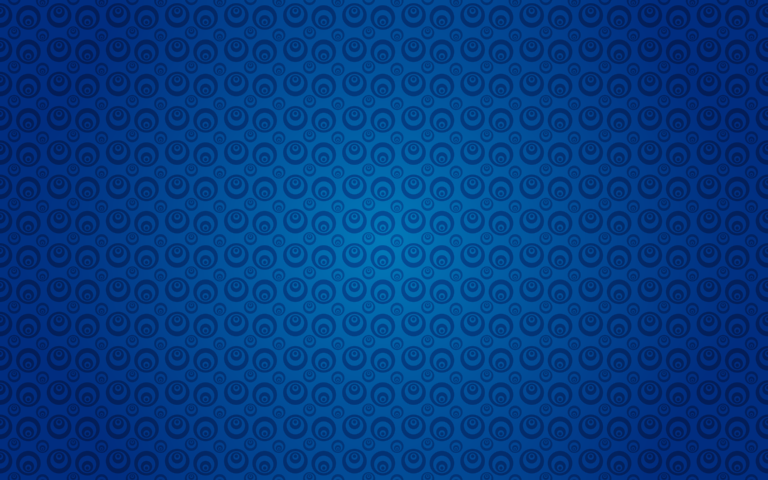
Reproduce this pattern procedurally as a WebGL 1 fragment shader.

```glsl
precision highp float;
// Blue retro wallpaper: paired nested circles, large and small, under a soft central glow.

uniform vec2 u_resolution;

const vec2  REPEATS      = vec2(13.0, 14.0); // whole repeats across and down
const float LARGE_RADIUS = 0.0256;           // in canvas heights
const float SMALL_RADIUS = 0.0136;
const float COLUMN_STEP  = 0.24;             // spacing of circles within a repeat
const float LARGE_ROW    = 0.52;             // row heights within a repeat
const float SMALL_ROW    = 0.01;
const float ROW_STAGGER  = 0.03;             // upright circles rise, inverted ones sink
const float SMALL_INK    = 0.88;             // strength of the small circles
const float GLOW_RADIUS  = 0.67;             // in canvas heights

const vec3 GROUND_CENTRE = vec3(0.010, 0.480, 0.725);
const vec3 GROUND_EDGE   = vec3(0.005, 0.175, 0.500);
const vec3 INK_CENTRE    = vec3(0.015, 0.310, 0.600);
const vec3 INK_EDGE      = vec3(0.010, 0.115, 0.345);

// Antialiased disc; softness is the edge width in the units of p.
float disc(vec2 p, float height, float radius, float softness) {
  float d = length(p - vec2(0.0, height)) - radius;
  return clamp(0.5 - d / softness, 0.0, 1.0);
}

// Unit-radius motif: discs alternately inked and cleared, drifting upward.
float nestedCircles(vec2 p, float softness) {
  float ink = disc(p, 0.0, 1.0, softness);
  ink = mix(ink, 0.0, disc(p, 0.10, 0.71, softness));
  ink = mix(ink, 1.0, disc(p, 0.27, 0.46, softness));
  ink = mix(ink, 0.0, disc(p, 0.36, 0.25, softness));
  ink = mix(ink, 1.0, disc(p, 0.40, 0.13, softness));
  return ink;
}

// Ink coverage of the repeating pattern.
float patternInk(vec2 uv, vec2 canvas, float pixel) {
  vec2 cellSize = canvas / REPEATS;
  float ink = 0.0;
  for (int i = 0; i < 4; i++) {
    float index = float(i);
    float small = mod(index, 2.0);
    float facing = i < 2 ? 1.0 : -1.0;
    float radius = mix(LARGE_RADIUS, SMALL_RADIUS, small);
    vec2 centre = vec2(COLUMN_STEP * index,
                       mix(LARGE_ROW, SMALL_ROW, small) + ROW_STAGGER * facing);
    vec2 offset = (fract(uv * REPEATS - centre + 0.5) - 0.5) * cellSize;
    offset.y *= facing;
    float shape = nestedCircles(offset / radius, 1.3 * pixel / radius);
    ink = max(ink, shape * mix(1.0, SMALL_INK, small));
  }
  return ink;
}

// Distance from the centre, levelling off at the borders so that tiles join smoothly.
float glowFalloff(vec2 uv, vec2 canvas) {
  vec2 u = abs(uv * 2.0 - 1.0);
  vec2 eased = u - 0.2 * u * u * u * u * u;
  return min(length(eased * canvas * 0.5) / GLOW_RADIUS, 1.0);
}

void main() {
  vec2 uv = gl_FragCoord.xy / u_resolution;
  vec2 canvas = vec2(u_resolution.x / u_resolution.y, 1.0);
  float falloff = glowFalloff(uv, canvas);
  vec3 ground = mix(GROUND_CENTRE, GROUND_EDGE, falloff);
  vec3 inkColour = mix(INK_CENTRE, INK_EDGE, falloff);
  float ink = patternInk(uv, canvas, 1.0 / u_resolution.y);
  gl_FragColor = vec4(mix(ground, inkColour, ink), 1.0);
}
```
